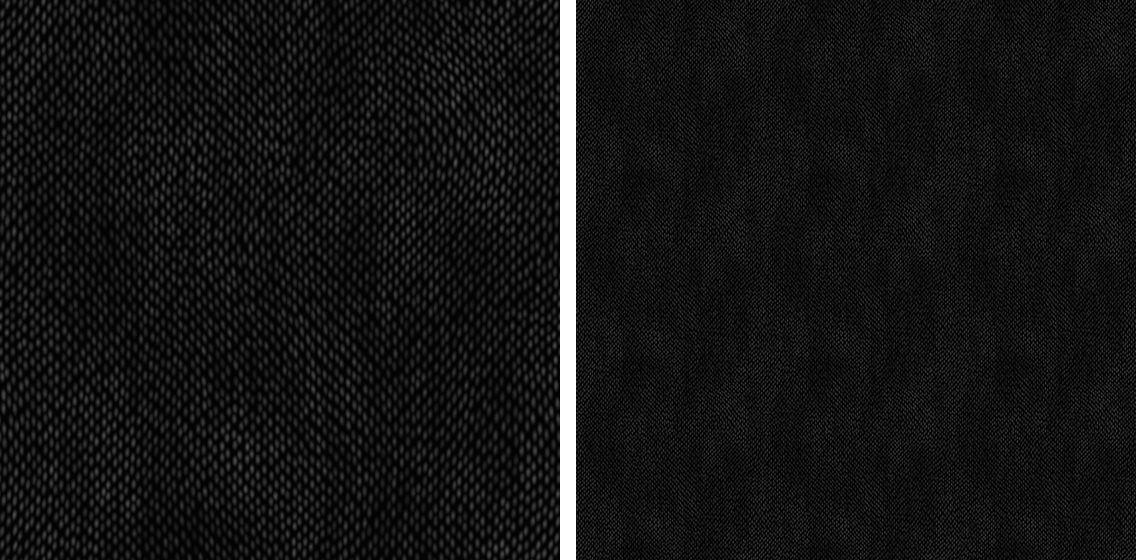
Left, the tile; right, the same tile 3 across and 3 down.
A WebGL 1 fragment shader for this texture:

```glsl
precision highp float;
// Black woven cloth: staggered, slightly slanted thread bumps with uneven wear.

uniform vec2 u_resolution;

#define GRID vec2(94.0, 40.0)      // thread columns (even) and bumps per column
#define BUMP_RADIUS vec2(0.62, 0.53) // bump half size in grid cells
#define JITTER vec2(0.30, 0.26)    // random shift of each bump
#define WARP vec2(1.1, 1.1)        // drift of the weave in grid cells
#define SLANT 0.8                  // lean of the bumps
#define GAP_COLOR vec3(0.010)
#define THREAD_COLOR vec3(0.205)

float hash(vec2 p) {
  vec3 q = fract(vec3(p.xyx) * 0.1031);
  q += dot(q, q.yzx + 33.33);
  return fract((q.x + q.y) * q.z);
}

// Value noise on the unit square that wraps after "period" cells.
float tileNoise(vec2 uv, vec2 period, float seed) {
  vec2 p = uv * period;
  vec2 cell = floor(p);
  vec2 f = fract(p);
  f = f * f * (3.0 - 2.0 * f);
  vec2 lo = mod(cell, period) + seed;
  vec2 hi = mod(cell + 1.0, period) + seed;
  return mix(mix(hash(lo), hash(vec2(hi.x, lo.y)), f.x),
             mix(hash(vec2(lo.x, hi.y)), hash(hi), f.x), f.y);
}

// Brightness of one bump: broad patches, column streaks and its own variation.
float bumpTone(vec2 id) {
  vec2 uv = id / GRID;
  float patches = 0.6 * tileNoise(uv, vec2(7.0, 6.0), 11.0)
                + 0.4 * tileNoise(uv, vec2(15.0, 11.0), 83.0);
  float streaks = tileNoise(uv, vec2(47.0, 7.0), 23.0);
  return 0.28 + 0.68 * patches + 0.36 * streaks + 0.38 * hash(id + 57.0);
}

// Strongest of the soft bumps around a point in grid space.
float weave(vec2 p, float slant) {
  float light = 0.0;
  vec2 base = floor(p);
  for (int i = -1; i <= 1; i++) {
    for (int j = -1; j <= 1; j++) {
      float column = base.x + float(i);
      float stagger = 0.5 * mod(column, 2.0);
      vec2 cell = vec2(column, floor(p.y - stagger) + float(j));
      vec2 id = mod(cell, GRID);
      vec2 shift = vec2(hash(id + 101.0), hash(id + 203.0)) - 0.5;
      vec2 d = p - cell - vec2(0.5, 0.5 + stagger) - JITTER * shift;
      d.x -= slant * d.y;
      float bump = 1.0 - smoothstep(0.0, 1.0, length(d / BUMP_RADIUS));
      light = max(light, bump * bumpTone(id));
    }
  }
  return light;
}

void main() {
  vec2 uv = gl_FragCoord.xy / u_resolution;

  // Uneven tension bends the rows and columns.
  vec2 drift = vec2(tileNoise(uv, vec2(6.0, 5.0), 31.0),
                    tileNoise(uv, vec2(9.0, 6.0), 43.0)) - 0.5;
  float slant = SLANT * (tileNoise(uv, vec2(5.0, 5.0), 71.0) - 0.5);
  float light = weave(uv * GRID + WARP * drift, slant);

  // Fine fibre mottling.
  light *= 0.84 + 0.32 * tileNoise(uv, vec2(240.0, 170.0), 5.0);
  gl_FragColor = vec4(mix(GAP_COLOR, THREAD_COLOR, light), 1.0);
}
```
